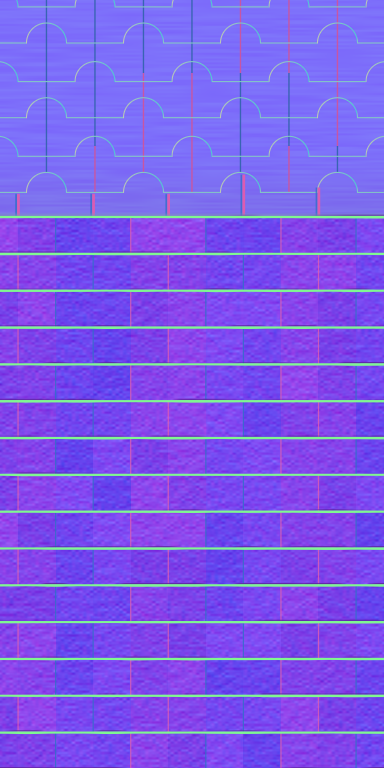
Give the GLSL for this texture map, as a WebGL 1 fragment shader.

```glsl
precision highp float;
uniform vec2 u_resolution;

const float WALL_TOP = 0.565;
const float COURSE = 0.0959;
const float HALF_BRICK = 0.0978;
const float JOINT_START = 0.047;
const float EAVES = 0.501;
const vec2 SCALLOP_PERIOD = vec2(0.2526, 0.1945);
const float SCALLOP_RADIUS = 0.052;

float hash(vec2 p) {
  p = fract(p * vec2(0.1031, 0.1137));
  p += dot(p, p.yx + 33.33);
  return fract((p.x + p.y) * p.x * 17.0);
}

float noise(vec2 p) {
  vec2 i = floor(p), f = fract(p);
  f = f * f * (3.0 - 2.0 * f);
  float low = mix(hash(i), hash(i + vec2(1.0, 0.0)), f.x);
  float high = mix(hash(i + vec2(0.0, 1.0)), hash(i + 1.0), f.x);
  return mix(low, high, f.y);
}

float stroke(float d, float halfWidth, float px) {
  return clamp((halfWidth - abs(d)) / px + 0.5, 0.0, 1.0);
}

// Slope of a rough surface, as a red and green offset
vec2 roughness(vec2 p) {
  float h = noise(p);
  return vec2(noise(p + vec2(0.6, 0.0)) - h, noise(p + vec2(0.0, 0.6)) - h);
}

vec3 edgeTint(float facesRight) {
  return mix(vec3(0.20, 0.43, 0.79), vec3(0.86, 0.36, 0.70), facesRight);
}

// x: distance to the outline, y: sideways slope of the arch
vec2 scallop(vec2 p, vec2 anchor) {
  float x = (fract((p.x - anchor.x) / SCALLOP_PERIOD.x + 0.5) - 0.5) * SCALLOP_PERIOD.x;
  float h = mod(anchor.y - p.y + 0.05, SCALLOP_PERIOD.y) - 0.05;
  float arch = abs(length(vec2(x, h)) - SCALLOP_RADIUS);
  float corner = length(vec2(abs(x) - SCALLOP_RADIUS, h));
  float ledge = abs(x) > SCALLOP_RADIUS ? abs(h) : corner;
  float d = h > 0.0 ? min(arch, ledge) : ledge;
  float slope = abs(x) < SCALLOP_RADIUS ? x / SCALLOP_RADIUS : 0.0;
  return vec2(d, slope);
}

vec3 drawScallops(vec3 col, vec2 p, vec2 anchor, float px) {
  vec2 s = scallop(p, anchor);
  vec3 rim = vec3(0.52 - 0.22 * s.y, 0.80, 0.76 + 0.06 * s.y);
  float visible = step(p.y, EAVES + 0.008);
  return mix(col, rim, stroke(s.x, 0.0014, px) * visible * 0.95);
}

vec3 roof(vec2 p, float px) {
  vec3 col = vec3(0.49, 0.435, 0.98);
  // Fine horizontal grain
  float grain = noise(vec2(p.x * 9.0, p.y * 200.0)) - 0.5;
  col.rg += grain * vec2(0.02, 0.07);
  col.b -= 0.05 * smoothstep(0.38, 0.56, p.y);

  // Seams between the tiles
  float seam = (p.x - 0.121) / (0.5 * SCALLOP_PERIOD.x);
  float column = floor(seam + 0.5);
  float seamX = (seam - column) * 0.5 * SCALLOP_PERIOD.x;
  float seamEnd = mod(column, 2.0) < 0.5 ? EAVES - SCALLOP_RADIUS : EAVES;
  float warm = step(0.6, hash(vec2(column + 3.0, floor(p.y / 0.19) + 7.0)));
  float onSeam = step(p.y, seamEnd);
  col = mix(col, edgeTint(warm) * vec3(0.95, 0.9, 0.85), stroke(seamX, 0.0018, px) * onSeam * 0.9);

  col = drawScallops(col, p, vec2(0.121, 0.112), px);
  col = drawScallops(col, p, vec2(0.2473, 0.2125), px);

  // Eaves band with upright ribs
  float rib = (p.x - JOINT_START) / (2.0 * HALF_BRICK);
  float ribId = floor(rib + 0.5);
  float ribX = (rib - ribId) * 2.0 * HALF_BRICK;
  float ribTop = EAVES + 0.004 - 0.05 * step(2.5, ribId) / max(1.0, 2.0 * ribId - 5.0);
  float onRib = smoothstep(-px, px, p.y - ribTop);
  col = mix(col, edgeTint(0.0), stroke(ribX + 0.005, 0.0025, px) * onRib * 0.8);
  col = mix(col, edgeTint(1.0), stroke(ribX - 0.001, 0.0035, px) * onRib);
  return mix(col, vec3(0.49, 0.57, 0.75), smoothstep(WALL_TOP - 0.014, WALL_TOP, p.y) * 0.8);
}

vec3 bricks(vec2 p, float px) {
  float course = (p.y - WALL_TOP) / COURSE;
  float row = floor(course);
  float parity = 1.0 - mod(row, 2.0);
  float halfIndex = (p.x - JOINT_START) / HALF_BRICK;
  float cell = floor(halfIndex);

  // Alternating tilt with a little variation per half brick
  float tilt = step(mod(cell + 1.0, 4.0), 1.5) - 0.5;
  float vary = hash(vec2(cell + 11.0, row + 5.0)) - 0.5;
  vec3 col = vec3(0.485, 0.27, 0.93);
  col += vec3(0.07, -0.01, -0.02) * tilt + vec3(0.11, 0.03, 0.02) * vary;
  vec2 rough = roughness(p * vec2(105.0, 150.0)) + 0.6 * roughness(p * vec2(42.0, 70.0) + 19.0);
  col += vec3(rough * vec2(0.10, 0.13), rough.y * 0.06);

  // Upright joints
  float pair = (halfIndex - parity) * 0.5;
  float joint = floor(pair + 0.5);
  float jointX = (pair - joint) * 2.0 * HALF_BRICK;
  float warm = step(mod(2.0 * joint + parity + 1.0, 4.0), 1.5);
  return mix(col, edgeTint(warm), stroke(jointX, 0.0016, px) * 0.85);
}

// Bright ledge with a worn, shaded upper side
vec3 drawLedges(vec3 col, vec2 p, float px) {
  float course = (p.y - WALL_TOP) / COURSE;
  float ledge = floor(course + 0.5);
  float y = (course - ledge) * COURSE;
  float wear = noise(vec2(p.x * 14.0, ledge * 7.3 + 2.0));
  float shade = stroke(y + 0.0045, 0.0015, px) * smoothstep(0.35, 0.8, wear);
  col = mix(col, vec3(0.36, 0.14, 0.60), shade * 0.8);
  float halfWidth = 0.0030 + 0.0009 * (wear - 0.5);
  return mix(col, vec3(0.50, 0.97, 0.57), stroke(y - 0.0007 * wear, halfWidth, px));
}

void main() {
  vec2 p = gl_FragCoord.xy / u_resolution.x;
  p.y = u_resolution.y / u_resolution.x - p.y;
  float px = 1.0 / u_resolution.x;
  float wall = smoothstep(-0.5 * px, 0.5 * px, p.y - WALL_TOP);
  vec3 col = mix(roof(p, px), bricks(p, px), wall);
  if (p.y > WALL_TOP - 0.02) col = drawLedges(col, p, px);
  gl_FragColor = vec4(clamp(col, 0.0, 1.0), 1.0);
}
```
